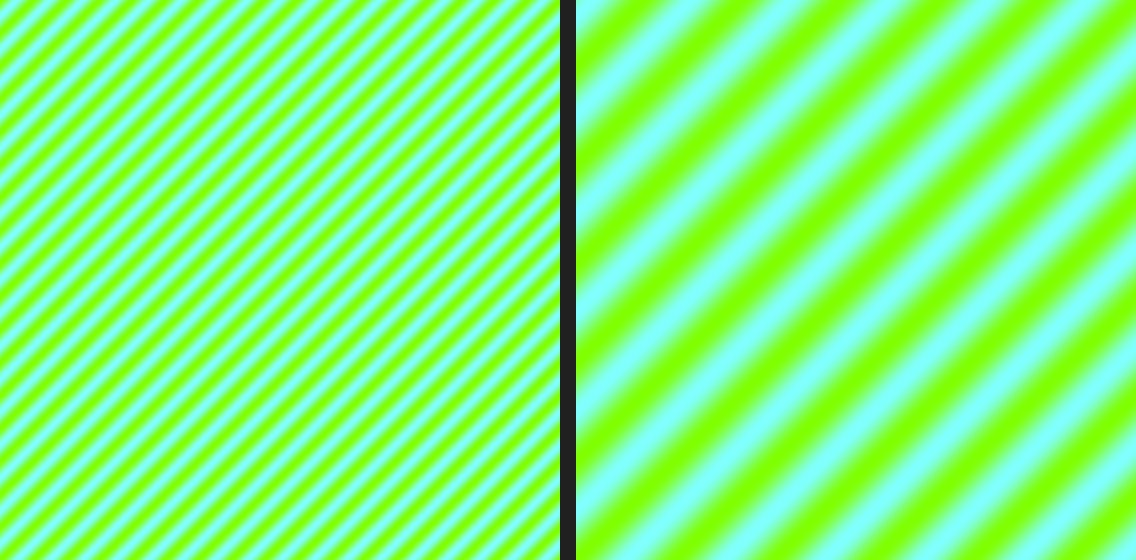
Left: the whole. Right: its middle third, enlarged.
This pattern is drawn by a Shadertoy shader. Its source:

```glsl
// Soft diagonal stripes blending between lime green and pale cyan.
#define REPEATS_ACROSS 17.0
#define REPEATS_DOWN 17.0
#define PHASE 0.0
#define LIME vec3(0.5, 1.0, 0.0)
#define CYAN vec3(0.5, 1.0, 1.0)

const float TAU = 6.2831853;

// Smooth wave: 0 at a lime crest, 1 at a cyan crest
float stripeWave(vec2 uv) {
    float cycles = dot(uv, vec2(REPEATS_ACROSS, -REPEATS_DOWN)) + PHASE;
    return 0.5 - 0.5 * cos(TAU * cycles);
}

void mainImage(out vec4 fragColor, in vec2 fragCoord) {
    vec2 uv = fragCoord / iResolution.xy;
    fragColor = vec4(mix(LIME, CYAN, stripeWave(uv)), 1.0);
}
```
